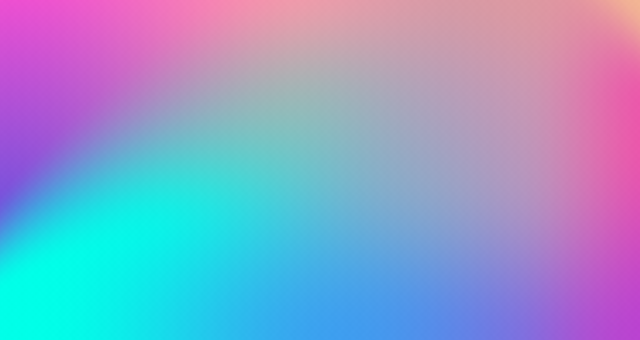
A WebGL 1 fragment shader for this background:

```glsl
precision highp float;

uniform vec2 u_resolution;

// Warm upper colours
const vec3 MAGENTA = vec3(0.93, 0.31, 0.82);
const vec3 VIOLET  = vec3(0.46, 0.32, 0.86);
const vec3 SALMON  = vec3(0.98, 0.59, 0.66);
const vec3 CLAY    = vec3(0.87, 0.60, 0.63);
const vec3 DUSTY   = vec3(0.84, 0.60, 0.67);

// Cool lower colours
const vec3 AQUA   = vec3(0.00, 1.00, 0.91);
const vec3 SAGE   = vec3(0.36, 0.87, 0.75);
const vec3 SLATE  = vec3(0.46, 0.68, 0.82);
const vec3 MAUVE  = vec3(0.65, 0.54, 0.80);
const vec3 AZURE  = vec3(0.24, 0.62, 0.94);
const vec3 ORCHID = vec3(0.73, 0.25, 0.82);

// Right edge colours
const vec3 HOT_PINK = vec3(0.93, 0.32, 0.67);
const vec3 PEACH    = vec3(0.95, 0.71, 0.58);

// Arch between warm and cool: height = x + y * u + z * u * u
const vec3 ARCH = vec3(0.29, 1.65, -1.70);
const float ARCH_BLUR = 0.15;
const float ARCH_BLUR_GROWTH = 0.66;
const float CORNER_REACH = 0.14;

// Faint woven texture
const float WEAVE_FREQUENCY = 310.0;
const float WEAVE_STRENGTH = 0.003;

vec3 warmLayer(vec2 p) {
    vec3 left = mix(VIOLET, MAGENTA, clamp((p.y - 0.4) / 0.6, 0.0, 1.0));
    vec3 top = mix(SALMON, CLAY, smoothstep(0.45, 0.75, p.x));
    vec3 right = mix(DUSTY, top, smoothstep(0.68, 1.0, p.y));
    return mix(left, right, smoothstep(0.0, 0.5, p.x));
}

vec3 coolLayer(vec2 p) {
    vec3 ground = mix(AQUA, AZURE, smoothstep(0.05, 0.55, p.x));
    ground = mix(ground, ORCHID, smoothstep(0.5, 1.13, p.x));
    vec3 sea = mix(AQUA, SLATE, smoothstep(0.20, 0.66, p.x));
    sea = mix(sea, MAUVE, smoothstep(0.62, 0.92, p.x));
    float sageMask = smoothstep(0.35, 0.8, p.y);
    sageMask *= 1.0 - smoothstep(0.4, 0.72, p.x);
    sea = mix(sea, SAGE, sageMask);
    return mix(ground, sea, smoothstep(0.0, 0.5, p.y));
}

// Coverage of the cool layer, crisp at the left and diffuse at the right
float archMask(vec2 p) {
    float height = ARCH.x + p.x * (ARCH.y + p.x * ARCH.z);
    float blur = ARCH_BLUR + ARCH_BLUR_GROWTH * min(p.x, 0.7);
    return 1.0 - smoothstep(height - blur, height + blur, p.y);
}

void main() {
    vec2 p = gl_FragCoord.xy / u_resolution;
    vec2 aspect = vec2(u_resolution.x / u_resolution.y, 1.0);

    vec3 color = mix(warmLayer(p), coolLayer(p), archMask(p));

    // Pink rim, fading towards the top
    vec3 rim = mix(ORCHID, HOT_PINK, smoothstep(0.0, 0.6, p.y));
    float rimMask = smoothstep(0.81, 1.04, p.x);
    rimMask *= 1.0 - 0.6 * smoothstep(0.7, 1.0, p.y);
    color = mix(color, rim, rimMask);

    // Peach glow cutting diagonally across the corner
    float corner = dot(1.0 - p, aspect) / CORNER_REACH;
    color = mix(color, PEACH, exp(-corner * corner));

    // Layered sines for the weave
    vec2 thread = p * aspect * WEAVE_FREQUENCY;
    float weave = sin(thread.x) * sin(thread.y) + 0.5 * sin(thread.x * 0.53 + sin(thread.y * 0.37));
    color += WEAVE_STRENGTH * weave;

    gl_FragColor = vec4(color, 1.0);
}
```
